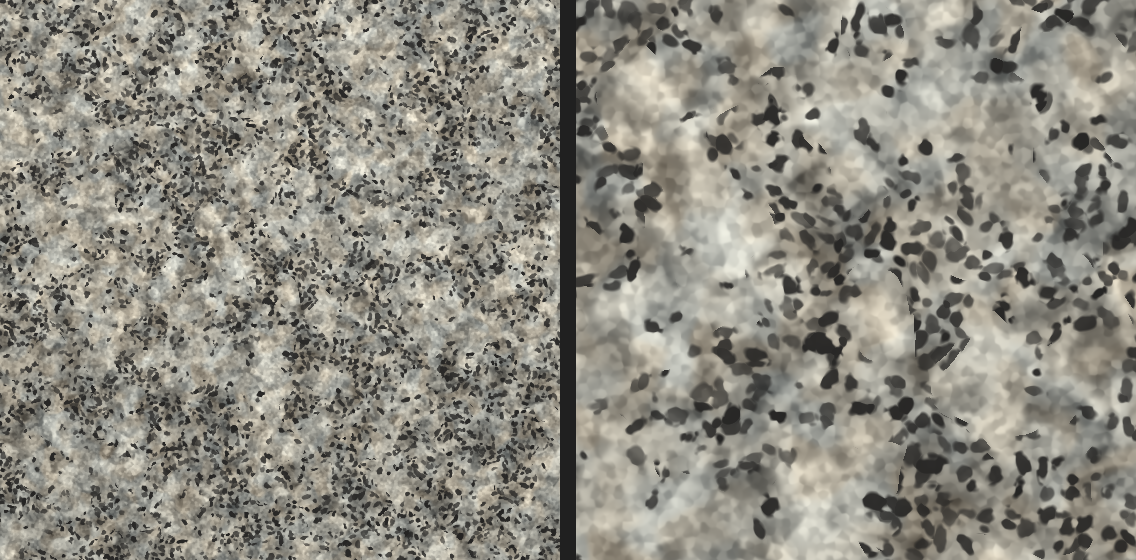
Left, the full canvas; right, a detail of the centre.
This texture is drawn by a WebGL 2 fragment shader. Its source:

```glsl
#version 300 es
precision highp float;
// Polished speckled granite: pale feldspar, grey quartz and clustered dark mica.

uniform vec2 u_resolution;
out vec4 fragColor;

// Cells across the canvas for each layer
const float CLUSTER_SCALE = 24.0;
const float PATCH_SCALE = 38.0;
const float CRYSTAL_SCALE = 78.0;
const float MICA_SCALE = 95.0;
const float GRIT_SCALE = 230.0;

// Pale mineral tones
const float BASE_TONE = 0.605;
const float PATCH_CONTRAST = 0.20;
const float CRYSTAL_CONTRAST = 0.29;
const float GRIT_CONTRAST = 0.20;
const float CLUSTER_SHADE = 0.15;
const vec3 STONE_TINT = vec3(1.018, 1.0, 0.93);
const vec3 WARM_SHIFT = vec3(0.045, 0.0, -0.045);

// Dark grains
const vec3 MICA_COLOR = vec3(0.145, 0.142, 0.138);
const vec2 MICA_CHANCE = vec2(0.08, 0.70);
const vec2 MICA_RADIUS = vec2(0.26, 0.52);
const vec2 MICA_DEPTH = vec2(0.52, 1.0);
const float MICA_ROUGHNESS = 0.42;
const float EDGE_SOFTNESS = 0.0013;

// Three random values per cell and layer
vec3 hash3(vec2 cell, float layer) {
  uvec3 v = uvec3(ivec3(cell, layer)) * 1664525u + 1013904223u;
  v.x += v.y * v.z;
  v.y += v.z * v.x;
  v.z += v.x * v.y;
  v ^= v >> 16u;
  v.x += v.y * v.z;
  v.y += v.z * v.x;
  v.z += v.x * v.y;
  return vec3(v >> 8u) / 16777216.0;
}

// Random cell values blended softly across their borders
float softCells(vec2 p, float layer, float sharpness) {
  vec2 cell = floor(p);
  float total = 0.0, weightSum = 0.0;
  for (int y = -1; y <= 1; y++) {
    for (int x = -1; x <= 1; x++) {
      vec2 id = cell + vec2(x, y);
      vec3 h = hash3(id, layer);
      vec2 d = id + h.xy - p;
      float weight = exp(-sharpness * dot(d, d));
      total += weight * h.z;
      weightSum += weight;
    }
  }
  return total / weightSum;
}

// Opacity of scattered, stretched grains with ragged edges
float micaGrains(vec2 p, float chance, float ragged, float softness) {
  vec2 cell = floor(p);
  float cover = 0.0;
  for (int y = -1; y <= 1; y++) {
    for (int x = -1; x <= 1; x++) {
      vec2 id = cell + vec2(x, y);
      vec3 place = hash3(id, 11.0);
      vec3 look = hash3(id, 12.0);
      float angle = 6.2832 * look.x;
      vec2 axis = vec2(cos(angle), sin(angle));
      vec2 d = p - id - place.xy;
      d = vec2(dot(d, axis) * 0.82, dot(d, vec2(-axis.y, axis.x)) * 1.2);
      float edge = length(d) + ragged - mix(MICA_RADIUS.x, MICA_RADIUS.y, look.y);
      float grain = 1.0 - smoothstep(-softness, softness, edge);
      float depth = mix(MICA_DEPTH.x, MICA_DEPTH.y, look.z);
      cover = max(cover, grain * depth * step(place.z, chance));
    }
  }
  return cover;
}

void main() {
  vec2 p = gl_FragCoord.xy / u_resolution.y;

  // Bend the cell grids so that no rows show
  vec2 bent = p + 0.003 * sin(p.yx * vec2(91.0, 83.0) + 2.0 * sin(p * 57.0));

  // Mineral fields from broad to fine
  float cluster = softCells(bent * CLUSTER_SCALE, 1.0, 5.0);
  float patches = softCells(bent * PATCH_SCALE, 2.0, 6.0);
  float crystals = softCells(bent * CRYSTAL_SCALE, 3.0, 7.0);
  float grit = softCells(p * GRIT_SCALE, 4.0, 5.0);
  float warmth = softCells(bent * PATCH_SCALE * 1.3, 5.0, 6.0);

  // Pale ground
  float tone = BASE_TONE
    + PATCH_CONTRAST * (patches - 0.5)
    + CRYSTAL_CONTRAST * (crystals - 0.5)
    + GRIT_CONTRAST * (grit - 0.5)
    - CLUSTER_SHADE * (cluster - 0.5);
  vec3 color = tone * STONE_TINT + WARM_SHIFT * (warmth - 0.5);

  // Dark grains gather where the cluster field is high
  float chance = mix(MICA_CHANCE.x, MICA_CHANCE.y, smoothstep(0.25, 0.75, cluster));
  float softness = MICA_SCALE * max(EDGE_SOFTNESS, 0.7 / u_resolution.y);
  float mica = micaGrains(bent * MICA_SCALE, chance, MICA_ROUGHNESS * (grit - 0.5), softness);
  color = mix(color, MICA_COLOR, mica);

  // Gentle falloff of light toward the lower edge
  color *= mix(0.96, 1.02, smoothstep(0.0, 0.7, p.y));
  fragColor = vec4(color, 1.0);
}
```
